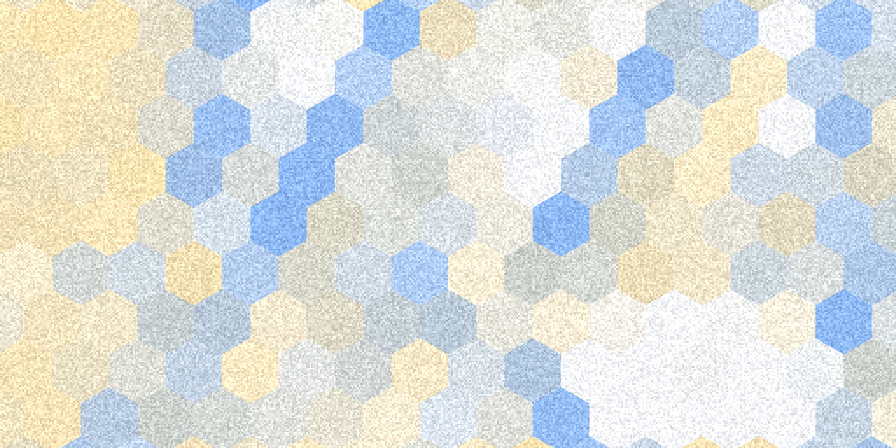
Give the GLSL for this pattern, as a Shadertoy shader.

```glsl
// Pastel mosaic of pointy-top hexagons in blue, cream and white, under fine grain.
// Soft strands and ovals set the tint at each cell centre, a hash varies it per
// cell, and the hexagon edges are smoothed by supersampling.

#define CELL_WIDTH 0.1261     // hexagon width, in canvas heights
#define STRAND_WIDTH 0.075    // half-width of the blue strands
#define HUE_JITTER 0.75       // blue-cream variation per cell
#define WHITE_JITTER 0.65     // whiteness variation per cell
#define BASE_WHITE 0.34       // whiteness away from the white patches
#define GRAIN_ROWS 256.0      // grain specks down the canvas
#define GRAIN_AMOUNT 0.138
#define SAMPLES 3             // edge samples per axis
#define BLUE vec3(0.56, 0.73, 0.97)
#define CREAM vec3(0.995, 0.90, 0.69)
#define WHITE vec3(0.975, 0.98, 0.99)

const vec2 LATTICE = vec2(1.0, 1.7320508);

float hash(vec2 p) {
    vec3 q = fract(vec3(p.xyx) * 0.1031);
    q += dot(q, q.yzx + 33.33);
    return fract((q.x + q.y) * q.z);
}

// Centre of the hexagon holding p, for hexagons of unit width
vec2 hexCentre(vec2 p) {
    vec2 a = floor(p / LATTICE + 0.5) * LATTICE;
    vec2 b = (floor(p / LATTICE) + 0.5) * LATTICE;
    vec2 da = p - a, db = p - b;
    return dot(da, da) < dot(db, db) ? a : b;
}

// Soft strand around offset zero
float strand(float offset, float width) {
    float d = offset / width;
    return exp(-d * d);
}

// Soft oval patch
float oval(vec2 p, vec2 centre, vec2 radii) {
    return 1.0 - smoothstep(0.75, 1.15, length((p - centre) / radii));
}

// Branching blue strands
float blueField(vec2 p) {
    float below = smoothstep(0.0, 0.3, -p.y);
    float trunk = strand(p.x + 0.40 - 0.67 * p.y, STRAND_WIDTH * (1.0 + 0.4 * below));
    float fork = strand(p.x + 0.53 - 0.15 * (p.y - 0.25), STRAND_WIDTH)
               * smoothstep(0.0, 0.1, p.y);
    float lean = 0.25 + 0.57 * p.y + 0.9 * max(p.y - 0.3, 0.0);
    float rising = strand(p.x - lean, STRAND_WIDTH) * smoothstep(-0.08, 0.0, p.y);
    float falling = strand(p.x + 0.06 + 0.94 * (p.y + 0.11), STRAND_WIDTH)
                  * (1.0 - smoothstep(-0.1, -0.04, p.y));
    float upright = strand(p.x - 0.89, STRAND_WIDTH);
    return max(max(max(trunk, fork), max(rising, falling)), upright);
}

// White patches between the strands
float whiteField(vec2 p) {
    float ribbon = strand(p.x - 0.09 - 0.5 * p.y, 0.09) * smoothstep(-0.07, 0.02, p.y);
    float upperLeft = oval(p, vec2(-0.34, 0.37), vec2(0.16, 0.16));
    float upperRight = oval(p, vec2(0.79, 0.32), vec2(0.10, 0.26));
    float lowerRight = oval(p, vec2(0.56, -0.33), vec2(0.30, 0.17));
    return max(max(ribbon, upperLeft), max(upperRight, lowerRight));
}

vec3 cellColour(vec2 centre) {
    vec2 id = floor(centre * 2.0 / LATTICE + 0.5) + 64.0;
    float hueNoise = hash(id) - 0.5;
    float whiteNoise = hash(id + 157.0) - 0.5;
    vec2 p = centre * CELL_WIDTH;

    // Even cream fields, varied less than the rest
    float cream = max(oval(p, vec2(-0.87, 0.24), vec2(0.34, 0.32)),
                      oval(p, vec2(-0.92, -0.38), vec2(0.20, 0.20)));
    cream = max(cream, 0.6 * oval(p, vec2(0.50, -0.02), vec2(0.22, 0.16)));
    float blue = blueField(p);
    float calm = 1.0 - 0.75 * cream;

    float hue = mix(mix(0.74, 0.93, cream), 0.06, blue);
    float white = mix(mix(BASE_WHITE, 0.10, cream), 1.0, whiteField(p));
    white *= 1.0 - 0.9 * blue;
    hue = clamp(hue + HUE_JITTER * hueNoise * calm, 0.0, 1.0);
    white = clamp(white + WHITE_JITTER * whiteNoise * calm, 0.0, 1.0);
    return mix(mix(BLUE, CREAM, hue), WHITE, white);
}

void mainImage(out vec4 fragColor, in vec2 fragCoord) {
    // Hexagon mosaic, averaged within the pixel
    vec3 colour = vec3(0.0);
    for (int j = 0; j < SAMPLES; j++) {
        for (int i = 0; i < SAMPLES; i++) {
            vec2 offset = (vec2(i, j) + 0.5) / float(SAMPLES) - 0.5;
            vec2 p = (fragCoord + offset - 0.5 * iResolution.xy) / iResolution.y;
            colour += cellColour(hexCentre(p / CELL_WIDTH));
        }
    }
    colour /= float(SAMPLES * SAMPLES);

    // Monochrome grain
    vec2 speck = floor(fragCoord / iResolution.y * GRAIN_ROWS);
    float grain = hash(speck + 11.0) + hash(speck + 719.0) - 1.0;
    colour += GRAIN_AMOUNT * grain;

    fragColor = vec4(clamp(colour, 0.0, 1.0), 1.0);
}
```
